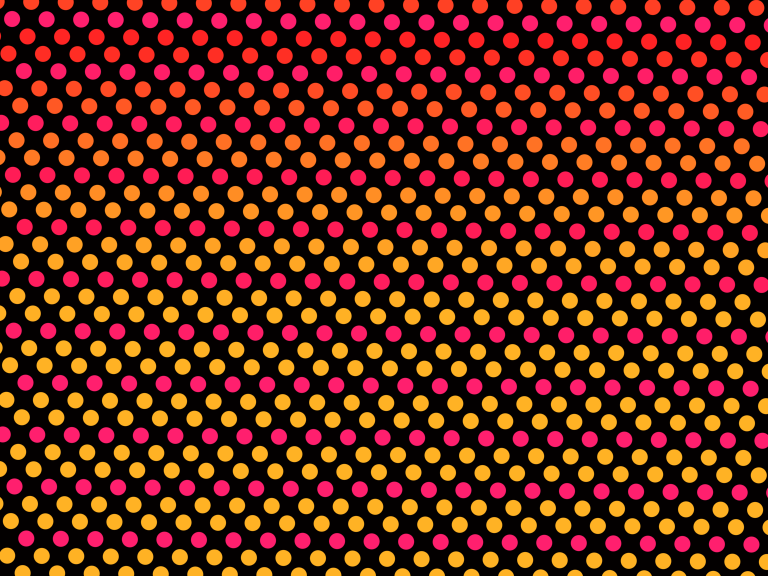
Write a WebGL 2 fragment shader that draws this pattern.

```glsl
#version 300 es
precision highp float;
// Slanted lattice of round dots on black: every third row is pink, and the
// two rows between fade from red near the top to yellow in the lower half.
// The nearest dots are found by inverting the lattice basis.

#define STEP_ALONG vec2(0.05995, -0.0005)   // dot to dot within a row
#define STEP_DOWN vec2(0.0268, -0.03028)    // row to next row below
#define ANCHOR vec2(0.6628, 0.5108)         // centre of one pink dot
#define DOT_RADIUS 0.0139
#define ROW_CYCLE 3.0
#define RED_HEIGHT 0.929                    // height of the reddest row
#define FADE_SPAN 0.538                     // distance from red to yellow
#define BACKGROUND vec3(0.01, 0.0, 0.0)
#define RED vec3(1.0, 0.13, 0.14)
#define YELLOW vec3(1.0, 0.70, 0.14)
#define PINK vec3(1.0, 0.12, 0.43)
#define ROSE vec3(1.0, 0.11, 0.33)

uniform vec2 u_resolution;
out vec4 outColor;

// Colour of a dot from its row number and height
vec3 dotColor(float row, float height) {
    if (mod(row + 0.5, ROW_CYCLE) < 1.0) {
        return mix(ROSE, PINK, smoothstep(0.0, 0.32, abs(height - 0.65)));
    }
    float t = min(abs(RED_HEIGHT - height) / FADE_SPAN, 1.0);
    return mix(RED, YELLOW, 1.0 - (1.0 - t) * (1.0 - t));
}

void main() {
    // Canvas height is one unit
    vec2 p = gl_FragCoord.xy / u_resolution.y;
    float pixel = 1.0 / u_resolution.y;
    mat2 basis = mat2(STEP_ALONG, STEP_DOWN);
    vec2 cell = floor(inverse(basis) * (p - ANCHOR));

    // Draw the dots at the four corners of the lattice cell
    vec3 color = BACKGROUND;
    for (int i = 0; i < 4; i++) {
        vec2 index = cell + vec2(i & 1, i >> 1);
        vec2 center = ANCHOR + basis * index;
        float edge = length(p - center) - DOT_RADIUS;
        float cover = 1.0 - smoothstep(-0.7 * pixel, 0.7 * pixel, edge);
        color = mix(color, dotColor(index.y, center.y), cover);
    }
    outColor = vec4(color, 1.0);
}
```
